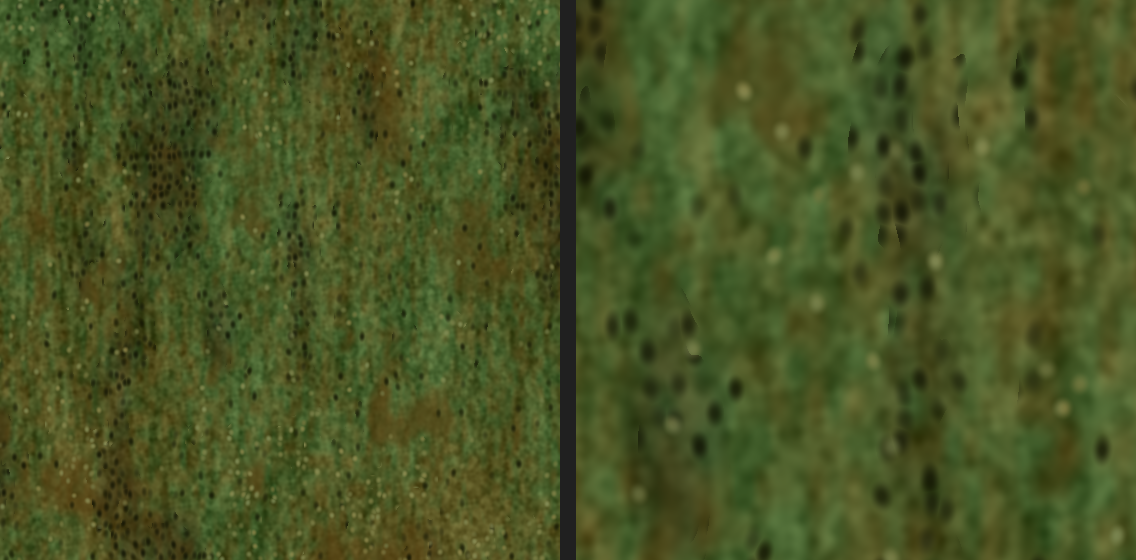
Left: the whole. Right: its middle third, enlarged.
Give the GLSL for this texture, as a WebGL 2 fragment shader.

```glsl
#version 300 es
precision highp float;

uniform vec2 u_resolution;
out vec4 fragColor;

float hash(vec2 cell) {
    uvec2 q = uvec2(ivec2(cell)) * uvec2(1597334673u, 3812015801u);
    uint h = (q.x ^ q.y) * 1597334673u;
    h = (h ^ (h >> 15)) * 2246822519u;
    h ^= h >> 13;
    return float(h >> 8) / 16777216.0;
}

float noise(vec2 p) {
    vec2 cell = floor(p);
    vec2 f = fract(p);
    f = f * f * (3.0 - 2.0 * f);
    float low = mix(hash(cell), hash(cell + vec2(1, 0)), f.x);
    float high = mix(hash(cell + vec2(0, 1)), hash(cell + vec2(1, 1)), f.x);
    return mix(low, high, f.y);
}

float fbm(vec2 p) {
    float sum = 0.0;
    float weight = 0.5;
    for (int i = 0; i < 4; i++) {
        sum += weight * noise(p);
        p = mat2(0.96, 0.28, -0.28, 0.96) * p * 2.03 + 17.3;
        weight *= 0.5;
    }
    return sum / 0.9375;
}

// Soft round dots, jittered inside their cells; density is the filled share.
float flecks(vec2 p, float density, float seed) {
    float cover = 0.0;
    vec2 cell = floor(p);
    for (int y = -1; y <= 1; y++) {
        for (int x = -1; x <= 1; x++) {
            vec2 id = cell + vec2(x, y);
            vec2 center = id + 0.2 + 0.6 * vec2(hash(id + seed), hash(id + seed + 37.0));
            float present = step(hash(id + seed + 71.0), density);
            float strength = 0.35 + 0.65 * hash(id + seed + 113.0);
            float dist = length(p - center);
            cover = max(cover, present * strength * (1.0 - smoothstep(0.05, 0.62, dist)));
        }
    }
    return cover;
}

void main() {
    vec2 uv = gl_FragCoord.xy / u_resolution.y;
    vec2 warped = uv + 0.006 * (vec2(noise(uv * 22.0), noise(uv * 22.0 + 90.0)) - 0.5);

    // Moss green drifting into olive, browner toward the bottom
    float drift = fbm(uv * vec2(5.0, 3.0) + 40.0);
    float tint = noise(warped * vec2(88.0, 40.0) + 300.0);
    float olive = 0.5 + 1.5 * (drift - 0.5) + 0.9 * (tint - 0.5) + 0.25 * (0.4 - uv.y);
    vec3 color = mix(vec3(0.255, 0.365, 0.165), vec3(0.345, 0.325, 0.125), clamp(olive, 0.0, 1.0));

    // Vertical fibres and fine grain
    float fibre = noise(warped * vec2(95.0, 17.0) + 500.0) - 0.5;
    float band = fbm(uv * vec2(24.0, 5.0) + 700.0) - 0.5;
    float grain = noise(warped * vec2(118.0, 84.0) + 900.0) - 0.5;
    float speck = noise(mat2(0.8, 0.6, -0.6, 0.8) * uv * 150.0 + 1100.0) - 0.5;
    float light = 0.08 * fibre + 0.13 * band + 0.11 * grain + 0.08 * speck;
    color += light * vec3(1.0, 1.05, 0.85);

    // Rusty stains
    float rust = smoothstep(0.56, 0.8, fbm(uv * vec2(13.0, 8.0) + 60.0) + 0.12 * (0.5 - uv.y));
    color = mix(color, vec3(0.34, 0.24, 0.06), 0.55 * rust);

    // Dark pits gathered in upright trails
    float trail = smoothstep(0.5, 0.78, fbm(uv * vec2(15.0, 5.0) + 210.0));
    float pits = flecks(warped * vec2(88.0, 56.0), 0.05 + 0.5 * trail, 5.0);
    color = mix(color, vec3(0.07, 0.08, 0.01), 0.8 * pits);
    color *= 1.0 - 0.22 * trail;

    // Pale grains in loose clusters
    float cluster = smoothstep(0.48, 0.75, fbm(uv * vec2(7.0, 5.0) + 420.0));
    float pale = flecks(warped * vec2(90.0, 78.0) + 0.5, 0.025 + 0.22 * cluster, 211.0);
    vec3 paleColor = mix(vec3(0.62, 0.55, 0.30), vec3(0.54, 0.62, 0.42), tint);
    color = mix(color, paleColor, 0.75 * pale);

    fragColor = vec4(clamp(color, 0.0, 1.0), 1.0);
}
```
